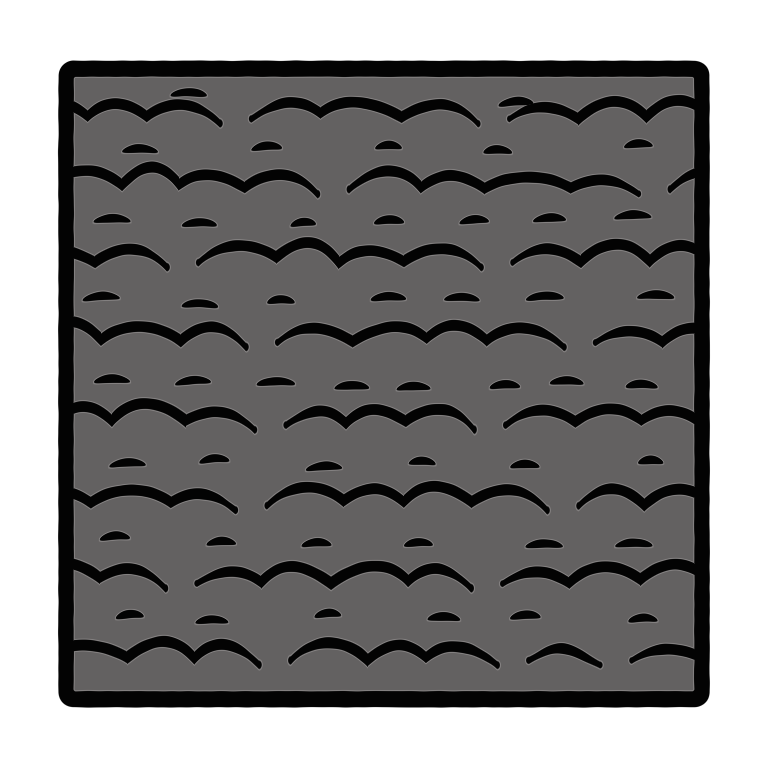
A Shadertoy shader for this texture:

```glsl
// Framed grey panel with eight rows of scalloped ink lines and short dashes between them.
#define ROWS 8
#define TOP_ROW 0.846        // height of the uppermost scallop row
#define ROW_STEP 0.0997      // distance between rows
#define ARC_WIDTH 0.0885     // usual width of one scallop
#define HALF_GAP 0.0208      // half the break between two chains
#define LINE_HALF 0.0068     // half the stroke width
#define HALO_WIDTH 0.0012    // pale rim around the ink
#define WOBBLE 0.0008        // unevenness of the ink edges
#define PAPER vec3(1.0)
#define INK vec3(0.01)
#define GREY vec3(0.39, 0.38, 0.38)
#define HALO vec3(0.55, 0.54, 0.54)

const vec2 OUTER_HALF = vec2(0.424, 0.421);
const vec2 INNER_HALF = vec2(0.404, 0.400);

// Centres of the breaks in each row; 2.0 lies off the canvas
const vec3 BREAKS[ROWS] = vec3[ROWS](
    vec3(0.307, 0.643, 2.0), vec3(0.434, 0.852, 2.0),
    vec3(0.238, 0.647, 2.0), vec3(0.341, 0.755, 2.0),
    vec3(0.352, 0.638, 2.0), vec3(0.327, 0.733, 2.0),
    vec3(0.236, 0.634, 2.0), vec3(0.358, 0.668, 0.802));
const float DASHES[ROWS] = float[ROWS](2.0, 5.0, 7.0, 7.0, 8.0, 6.0, 6.0, 6.0);

float hash(vec2 p) {
    vec3 q = fract(p.xyx * vec3(0.1031, 0.1030, 0.0973));
    q += dot(q, q.yzx + 33.33);
    return fract((q.x + q.y) * q.z);
}

// Gradient noise that wraps after the given whole number of cells
float gradientNoise(vec2 p, float period) {
    vec2 cell = floor(p), f = p - cell;
    vec2 w = f * f * f * (f * (f * 6.0 - 15.0) + 10.0);
    vec4 v;
    for (int k = 0; k < 4; k++) {
        vec2 corner = vec2(k & 1, k >> 1);
        float angle = 6.2832 * hash(mod(cell + corner, period));
        v[k] = dot(vec2(cos(angle), sin(angle)), f - corner);
    }
    return mix(mix(v.x, v.y, w.x), mix(v.z, v.w, w.x), w.y);
}

float boxDistance(vec2 p, vec2 halfSize, float radius) {
    vec2 q = abs(p) - halfSize + radius;
    return length(max(q, 0.0)) + min(max(q.x, q.y), 0.0) - radius;
}

// Height of a joint between scallops; the chain droops at both ends
float jointHeight(float k, float count, vec2 seed) {
    if (k < 0.5) return -0.004;
    if (k > count - 0.5) return -0.010;
    return 0.008 * (hash(seed + vec2(k, 31.0)) - 0.5);
}

// Tapered chain of parabolic scallops from x = start to x = end
float chainDistance(vec2 p, float start, float end, vec2 seed) {
    float count = max(1.0, round((end - start) / ARC_WIDTH));
    float x = clamp(p.x, start, end);
    float u = (x - start) / (end - start) * count;
    float tip = min(u, count - u);
    u += 0.13 * sin(3.1416 * u / count) * sin(u * 1.9 + 6.28 * hash(seed));
    float k = clamp(floor(u), 0.0, count - 1.0), t = u - k;
    float left = jointHeight(k, count, seed), right = jointHeight(k + 1.0, count, seed);
    float lift = 0.014 + 0.009 * hash(seed + vec2(k, 7.0));
    float dome = 4.0 * t * (1.0 - t);
    float slope = (4.0 * lift * (1.0 - 2.0 * t) + right - left) * count / (end - start);
    float dy = (p.y - mix(left, right, t) - lift * dome) * inversesqrt(1.0 + slope * slope);
    float halfWidth = LINE_HALF * mix(0.55, 0.92 + 0.12 * dome, smoothstep(0.0, 0.5, tip));
    return length(vec2(p.x - x, dy)) - halfWidth;
}

// Row of jittered dashes, flat below and domed above
float dashDistance(vec2 p, float count, float row) {
    float pitch = 2.0 * INNER_HALF.x / count;
    float first = 0.5 - INNER_HALF.x - (row < 0.5 ? 0.04 : 0.006);
    float k = floor((p.x - first) / pitch);
    vec2 seed = vec2(k + 3.0, row * 13.0 + 5.0);
    vec2 jitter = vec2(0.034, 0.012) * (vec2(hash(seed), hash(seed + 41.0)) - 0.5);
    vec2 q = p - vec2(first + (k + 0.5) * pitch, 0.0) - jitter;
    vec2 radii = vec2(mix(0.016, 0.025, hash(seed + 83.0)), 0.0055);
    q.y += 0.004 * q.x * q.x / (radii.x * radii.x) - 0.09 * q.x * (hash(seed + 19.0) - 0.2);
    float e = length(q / radii);
    return (e - 1.0) * e / (length(q / (radii * radii)) + 0.00001);
}

float coverage(float d) {
    float pixel = 1.0 / min(iResolution.x, iResolution.y);
    return 1.0 - smoothstep(-0.7 * pixel, 0.7 * pixel, d);
}

void mainImage(out vec4 fragColor, in vec2 fragCoord) {
    vec2 p = fragCoord / iResolution.xy;
    float wobble = WOBBLE * gradientNoise(p * 48.0, 48.0);

    // Frame
    float outer = boxDistance(p - 0.5, OUTER_HALF, 0.02) + wobble;
    float ink = -boxDistance(p - 0.5, INNER_HALF, 0.003);

    // Scallop rows with dashes above each
    for (int i = 0; i < ROWS; i++) {
        float row = float(i);
        float y = TOP_ROW - ROW_STEP * row + 0.0195 * exp(-0.25 * (row - 2.0) * (row - 2.0)) - 0.004;
        float start = BREAKS[i].x - HALF_GAP - 5.0 * ARC_WIDTH;
        for (int c = 0; c < 4; c++) {
            float end = c < 3 ? BREAKS[i][c] - HALF_GAP : start + 5.0 * ARC_WIDTH;
            ink = min(ink, chainDistance(p - vec2(0.0, y), start, end, vec2(row * 9.0, float(c) * 17.0)));
            start = end + 2.0 * HALF_GAP;
        }
        ink = min(ink, dashDistance(p - vec2(0.0, min(y + 0.053, 0.874)), DASHES[i], row));
    }
    ink += wobble;

    // Colours
    vec3 colour = mix(GREY, HALO, coverage(ink - HALO_WIDTH));
    colour = mix(colour, INK, coverage(ink));
    fragColor = vec4(mix(PAPER, colour, coverage(outer)), 1.0);
}
```
